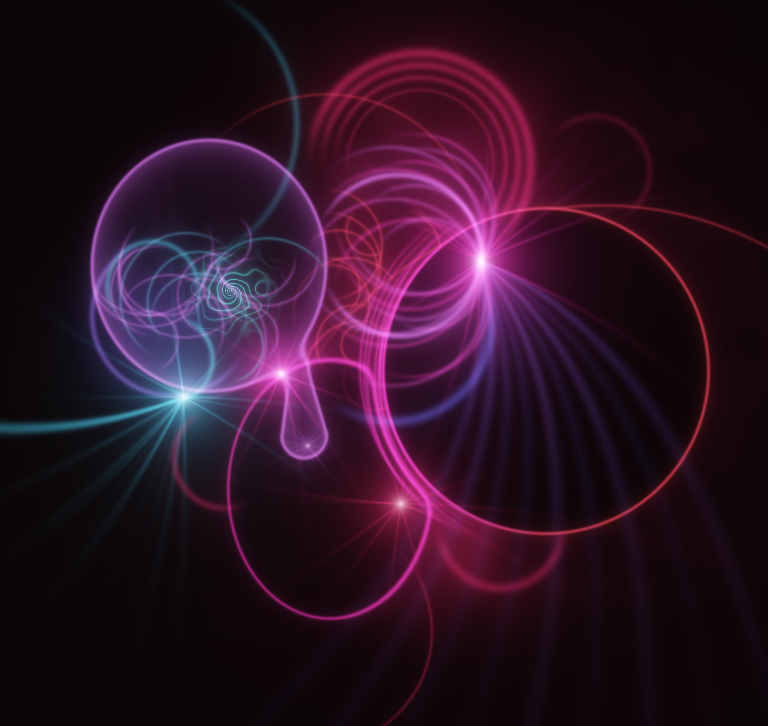
Write a WebGL 2 fragment shader that draws this background.

```glsl
#version 300 es
precision highp float;
uniform vec2 u_resolution;
out vec4 fragColor;

// Layout, in canvas heights
const vec2 BIG = vec2(.752, .489), LOWER = vec2(.4545, .326), LOWER_R = vec2(.14, .178);
const vec2 BUBBLE = vec2(.288, .634), BUBBLE_R = vec2(.161, .173);
const vec2 NECK = vec2(.412, .49), DROP = vec2(.419, .4);
const vec2 CROWN = vec2(.579, .775), SWIRL = vec2(.318, .598);
const vec2 PINK_STAR = vec2(.6625, .6405), CYAN_STAR = vec2(.2534, .453);
const vec2 MAGENTA_STAR = vec2(.387, .485), ROSE_STAR = vec2(.552, .306);
const float ASPECT = 1.058, BIG_R = .224, FINE = .0022, EXPOSURE = 1.3;

// Colours
const vec3 NIGHT = vec3(.032, .014, .018);
const vec3 ROSE = vec3(.95, .12, .36), RED = vec3(.85, .16, .22);
const vec3 MAGENTA = vec3(1., .13, .65), VIOLET = vec3(.72, .3, .86);
const vec3 BLUE = vec3(.24, .26, .8), CYAN = vec3(.18, .7, .88), GREEN = vec3(.15, .9, .62);

float hash(float n) {
  n = fract(n * .1031);
  n *= n + 33.33;
  return fract(n * (n + n));
}
vec2 hash2(float n) { return vec2(hash(n), hash(n + 57.3)); }
vec2 polar(float a) { return vec2(cos(a), sin(a)); }
float noise(vec2 p) {
  vec2 i = floor(p), f = fract(p);
  f = f * f * (3. - 2. * f);
  float n = i.x + i.y * 71. + 500.;
  return mix(mix(hash(n), hash(n + 1.), f.x), mix(hash(n + 71.), hash(n + 72.), f.x), f.y);
}
float ellipse(vec2 p, vec2 r) {
  float k = length(p / r);
  return k * (k - 1.) / max(length(p / (r * r)), .001);
}
float smoothMin(float a, float b, float k) {
  float h = max(k - abs(a - b), 0.) / k;
  return min(a, b) - h * h * k * .25;
}
float thread(float d, float w) { return exp(-d * d / (w * w)) + .18 * exp(-abs(d) / (w * 4.)); }
float haze(vec2 p, vec2 c, float r) { return exp(-dot(p - c, p - c) / (r * r)); }

// Ring lit around one direction; edge is the cosine where it fades
float arc(vec2 p, vec2 c, float r, float w, float facing, float edge) {
  vec2 q = p - c;
  float d = length(q), side = dot(q, polar(facing)) / max(d, 1e-4);
  return thread(d - r, w) * smoothstep(edge - .4, edge + .4, side);
}
// Widening ray that bends clockwise
float beam(vec2 p, vec2 origin, float angle, float bend, float reach, float w) {
  vec2 q = p - origin, dir = polar(angle);
  float u = max(dot(q, dir), 0.), v = dir.x * q.y - dir.y * q.x + bend * u * u;
  v /= w * (.5 + 8. * u);
  return exp(-v * v - u / reach) * smoothstep(0., .015, u);
}
vec3 star(vec2 p, vec2 c, vec3 tint, float size) {
  float d = length(p - c), glow = 1.1 * exp(-d / size) + .25 * exp(-d / (size * 3.));
  for (float i = 0.; i < 14.; i++) {
    float h = hash(i + c.x * 90.);
    glow += .45 * beam(p, c, i * .449 + h, h - .5, size * (1. + 2. * h), FINE);
  }
  return 1.6 * exp(-d / (size * .22)) + tint * glow;
}

void main() {
  vec2 p = gl_FragCoord.xy / u_resolution.y;
  p.x -= .5 * (u_resolution.x / u_resolution.y - ASPECT);
  float big = length(p - BIG) - BIG_R;
  float lower = -smoothMin(-ellipse(p - LOWER, LOWER_R), big - .014, .02);
  float h = clamp(dot(p - NECK, DROP - NECK) / dot(DROP - NECK, DROP - NECK), 0., 1.);
  float drop = length(p - mix(NECK, DROP, h)) - mix(.012, .031, h);
  float flask = smoothMin(ellipse(p - BUBBLE, BUBBLE_R), drop, .045);
  float outside = smoothstep(-.004, .004, big), inside = smoothstep(.004, -.004, flask);
  float open = outside * mix(.25, 1., smoothstep(-.006, .006, lower)) * (1. - .65 * inside);
  float mist = .6 + .8 * noise(p * 14. + 3. * noise(p * 6.));

  // Haze around the dark hollows
  float warm = .2 * haze(p, vec2(.58, .75), .16) + .22 * haze(p, vec2(.51, .57), .09)
    + .2 * haze(p, vec2(.63, .26), .1) + .06 * haze(p, BIG, .36);
  vec3 col = NIGHT + open * mist * (ROSE * warm + MAGENTA * .45 * haze(p, vec2(.375, .5), .055));
  col += VIOLET * .1 * haze(p, vec2(.65, .56), .09) + BLUE * .28 * haze(p, vec2(.22, .55), .085);

  // Hoops and the trunk between them
  col += mix(RED, MAGENTA, smoothstep(.02, -.18, p.x - BIG.x)) * thread(big, FINE) * .8;
  float trunk = smoothstep(.43, .56, p.x) + smoothstep(.44, .5, p.y);
  col += MAGENTA * thread(lower, FINE * (1. + .5 * trunk)) * (.55 + .3 * trunk);

  // Outer sweeps
  col += RED * .4 * outside * arc(p, vec2(.83, .24), .477, FINE, 1.65, .75);
  col += RED * .3 * arc(p, vec2(.45, .66), .21, FINE, 1.3, .75);
  col += ROSE * .12 * arc(p, vec2(.82, .765), .075, .005, .7, 0.);
  col += ROSE * .28 * outside * arc(p, vec2(.69, .275), .085, .007, 4.7, .2);
  col += ROSE * .25 * arc(p, vec2(.31, .37), .07, .005, 3.6, .3);
  col += ROSE * .25 * arc(p, vec2(.435, .13), .16, FINE, -.3, .75);
  col += CYAN * .26 * arc(p, vec2(.207, .828), .202, .005, 0., .7);

  // Scattered arcs: crown, trunk, star rings, sprays, red tangle, bubble loops
  for (float i = 0.; i < 22.; i++) {
    vec2 k = hash2(i + 31.), j = k - .5;
    float s = hash(i + 5.);
    if (i < 4.) col += ROSE * (.42 - .09 * i) * arc(p, CROWN, .152 - .017 * i, .007 - .0015 * i, 1.1 + .5 * j.x, -.2);
    if (i < 8.) col += MAGENTA * .38 * outside * arc(p, BIG + j * .025, BIG_R + .004 + .02 * s, FINE, 3.2, .75);
    if (i < 9.) {
      float r = .075 + .055 * k.x, turn = 3.14 + 1.3 * j.y;
      col += mix(MAGENTA, VIOLET, s) * .27 * arc(p, PINK_STAR + r * polar(turn), r, .0035, turn + 3.14, -.5);
      col += mix(BLUE, VIOLET, .4 * s) * (.2 + .3 * s) * beam(p, PINK_STAR, -.4 - .13 * i, 1.1, .22, .004);
      col += CYAN * .4 * s * beam(p, CYAN_STAR, 3.7 + .13 * i, .3 * s, .09, .003);
    }
    if (i < 14.) col += RED * .32 * open * arc(p, vec2(.5, .59) + j * vec2(.1, .24), .025 + .06 * s, FINE, 6.28 * k.x, .3);
    vec3 tint = mix(VIOLET, CYAN, smoothstep(.6, .9, hash(i + 3.)));
    col += tint * .27 * inside * arc(p, BUBBLE + j * .17 - vec2(0., .03), .03 + .07 * s, FINE, 6.28 * k.y, .2);
  }
  col += VIOLET * .75 * arc(p, vec2(.548, .642), .117, .004, 1., .2);
  col += VIOLET * .75 * arc(p, vec2(.552, .645), .108, .004, -1.2, .3);
  col += BLUE * .5 * arc(p, vec2(.54, .556), .137, .007, -.8, .45);
  col += CYAN * 1.1 * beam(p, CYAN_STAR, 3.52, .85, .25, .0035);

  // Glass flask
  float rim = exp(min(flask, 0.) / .022) * inside;
  col += VIOLET * (.72 * thread(flask, FINE * 1.2) + .28 * rim + .06 * inside * mist);
  col += mix(BLUE, VIOLET, .4) * .5 * arc(p, vec2(.237, .565), .11, .004, 3.9, 0.);
  col += CYAN * .4 * arc(p, vec2(.21, .605), .062, .004, 1.8, -.2);
  col += CYAN * .5 * arc(p, vec2(.235, .505), .058, .004, -.2, .3);

  // Spiral knot
  vec2 s = p - SWIRL;
  float wave = sin(2. * atan(s.y, s.x) + 7. * log(length(s) + 1e-4) + 5. * noise(p * 45.));
  float strands = pow(1. - abs(wave), 3.);
  col += mix(GREEN, CYAN, noise(p * 30.)) * (.25 + 1.1 * strands) * haze(p, SWIRL, .042);

  // Stars
  col += star(p, PINK_STAR, MAGENTA, .03) + star(p, CYAN_STAR, CYAN, .024);
  col += star(p, MAGENTA_STAR, MAGENTA, .02) + .75 * star(p, ROSE_STAR, ROSE, .024);
  col += .5 * star(p, vec2(.424, .386), VIOLET, .008);
  fragColor = vec4(1. - exp(-EXPOSURE * col), 1.);
}
```
